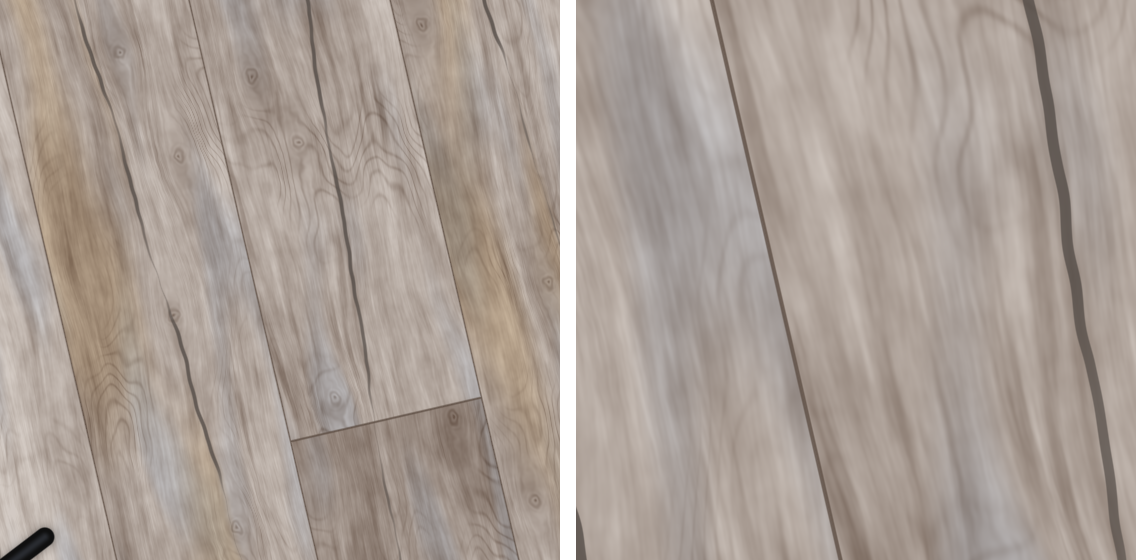
Left: the whole. Right: its middle third, enlarged.
Reproduce this texture procedurally as a WebGL 1 fragment shader.

```glsl
precision highp float;
uniform vec2 u_resolution;

float hash(vec2 p) {
  return fract(sin(dot(p, vec2(127.1, 311.7))) * 43758.5);
}

vec2 gradient(vec2 cell) {
  float angle = 6.2832 * hash(cell);
  return vec2(cos(angle), sin(angle));
}

float noise(vec2 p) {
  vec2 i = floor(p), f = p - i;
  vec2 s = f * f * f * (f * (f * 6.0 - 15.0) + 10.0);
  vec2 e = vec2(1.0, 0.0);
  float low = mix(dot(gradient(i), f), dot(gradient(i + e), f - e), s.x);
  float high = mix(dot(gradient(i + e.yx), f - e.yx), dot(gradient(i + 1.0), f - 1.0), s.x);
  return mix(low, high, s.y);
}

float fbm(vec2 p) {
  float sum = 0.0, amplitude = 0.55;
  for (int i = 0; i < 4; i++) {
    sum += amplitude * noise(p);
    p = p * 2.03 + 17.3;
    amplitude *= 0.5;
  }
  return sum;
}

float line(float d, float halfWidth, float px) {
  return 1.0 - smoothstep(halfWidth - px, halfWidth + px, abs(d));
}

float segment(vec2 p, vec2 a, vec2 b) {
  vec2 ab = b - a;
  return length(p - a - ab * clamp(dot(p - a, ab) / dot(ab, ab), 0.0, 1.0));
}

void main() {
  float px = 1.0 / u_resolution.y;
  vec2 uv = gl_FragCoord.xy * px;

  // Tilted, staggered planks
  vec2 size = vec2(0.35, 1.8);
  vec2 p = vec2(dot(uv, vec2(0.9745, 0.2241)), dot(uv, vec2(-0.2241, 0.9745)));
  float across = (p.x - 0.203) / size.x;
  float column = floor(across);
  float along = (p.y - 0.09) / size.y + 0.25 * mod(column - 1.0, 3.0);
  vec2 plank = vec2(column, floor(along));
  vec2 q = fract(vec2(across, along)) * size;
  vec2 grain = q + plank * vec2(3.7, 5.3) + 11.0;

  // Knots push the grain aside
  float knots = 0.0, smudge = 0.0;
  for (int i = 0; i < 6; i++) {
    vec2 id = plank * 5.0 + float(i) * vec2(1.7, 2.9);
    vec2 center = size * vec2(0.12 + 0.76 * hash(id), (float(i) + hash(id + 3.1)) / 6.0);
    vec2 d = q - center;
    d += 0.006 * vec2(noise(grain * 60.0), noise(grain * 60.0 + 9.0));
    float r = length(d * vec2(1.0, 0.75));
    float wide = length(d * vec2(1.0, 0.4));
    grain.x -= 0.8 * d.x * exp(-wide * wide * 900.0);
    knots += exp(-r * r * 9000.0) * (0.55 + 0.45 * cos(r * 750.0));
    smudge += exp(-wide * wide * 1500.0) * hash(id + 7.7);
  }

  // Wandering crack that splits each plank into two tones
  float lean = 0.18 * (2.0 * mod(column, 2.0) - 1.0) * (p.y - 0.5);
  float crackX = size.x * (0.52 + lean) + 0.014 * noise(vec2(p.y * 5.0, column * 3.7))
    + 0.004 * noise(vec2(p.y * 24.0, column * 5.1));
  float crackDistance = q.x - crackX;
  float side = smoothstep(-0.012, 0.012, crackDistance);
  float opening = smoothstep(-0.2, 0.35, noise(vec2(p.y * 6.0, column * 9.3 + 0.4)));

  // Layers of wood grain
  grain.x += 0.035 * noise(grain * vec2(5.0, 2.0)) + 0.006 * noise(grain * vec2(16.0, 8.0));
  float broad = fbm(grain * vec2(9.0, 1.8));
  float streaks = fbm(grain * vec2(42.0, 3.2));
  float fibers = noise(grain * vec2(210.0, 11.0)) + 0.6 * noise(grain * vec2(330.0, 38.0));
  float mottle = fbm(grain * vec2(38.0, 20.0));
  float figure = noise(grain * vec2(8.0, 2.6)) + 0.12 * noise(grain * vec2(26.0, 13.0));
  float rings = pow(0.5 + 0.5 * sin(figure * 75.0), 5.0)
    * smoothstep(0.0, 0.35, noise(grain * vec2(7.0, 3.1) + 31.0));
  float darkStreaks = smoothstep(0.12, 0.4, fbm(grain * vec2(30.0, 2.2) + 57.0));

  float tone = 0.6 + mix(-0.1, 0.12, side) + 0.2 * step(2.5, mod(column, 4.0))
    - 0.28 * mod(plank.y, 2.0);
  tone += 0.8 * broad + 0.75 * streaks + 0.2 * fibers + 0.45 * mottle;
  tone -= 0.35 * rings + 0.5 * darkStreaks + 0.25 * smudge + 0.65 * knots;
  tone -= 0.22 * exp(-abs(crackDistance) * 110.0) * opening;
  vec3 color = mix(vec3(0.55, 0.49, 0.45), vec3(0.77, 0.73, 0.70), clamp(tone, -0.6, 1.25));

  // Tan and blue-grey stains
  float tan = (1.0 - side) * (1.0 - mod(column, 2.0))
    * smoothstep(-0.25, 0.4, noise(grain * vec2(10.0, 2.0) + 5.0));
  float cool = smoothstep(0.05, 0.45, noise(grain * vec2(13.0, 2.4) + 23.0));
  color *= mix(vec3(1.0), vec3(1.0, 0.95, 0.86), tan);
  color *= mix(vec3(1.0), vec3(0.95, 0.99, 1.04), cool);

  // Cracks and seams
  float crack = line(crackDistance, 0.0005 + 0.0028 * opening, px);
  color = mix(color, vec3(0.33, 0.30, 0.28), crack * (0.2 + 0.6 * opening));
  float sideSeam = line(min(q.x, size.x - q.x), 0.0012, px);
  float endSeam = line(min(q.y, size.y - q.y), 0.0018, px);
  color = mix(color, vec3(0.36, 0.30, 0.26), 0.8 * max(sideSeam, endSeam));

  // Black rod lying in the corner
  float rod = segment(uv, vec2(0.0, -0.02), vec2(0.08, 0.041));
  color *= 1.0 - 0.2 * exp(-max(rod - 0.017, 0.0) * 150.0);
  vec3 rodColor = mix(vec3(0.16, 0.17, 0.19), vec3(0.06), smoothstep(0.0, 0.012, rod));
  color = mix(color, rodColor, line(rod, 0.017, px));

  gl_FragColor = vec4(color, 1.0);
}
```
